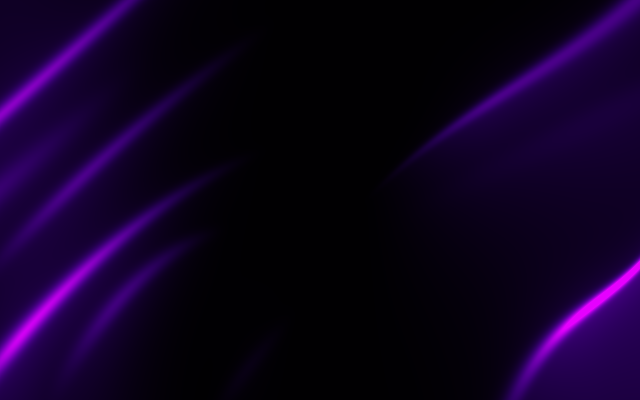
Give the GLSL for this background, as a Shadertoy shader.

```glsl
// Dark silk-like backdrop: glowing violet folds sweep up to the right at both
// sides of a black centre. Each fold is a cubic curve with a soft bright crest
// and a dim sheen below it; their summed light is mapped to a violet ramp.

const int FOLDS = 9;
const float BASE_LIGHT = 0.008;
const float LEFT_AMBIENT = 0.13;
const float RIGHT_AMBIENT = 0.09;
const float HALO_SHARE = 0.22;    // part of the crest light spread as a halo
const float HALO_SCALE = 2.8;     // halo reach in crest widths

// All lengths are in canvas heights. Five folds at left, one faint fold in the
// lower middle, three at right.
const vec2 START[FOLDS] = vec2[](
    vec2(0.0, 0.712), vec2(0.0, 0.53), vec2(0.0, 0.355),
    vec2(0.0, 0.10), vec2(0.167, 0.083), vec2(0.562, 0.01),
    vec2(0.917, 0.504), vec2(1.0, 0.47), vec2(1.281, 0.01));

// Linear, quadratic and cubic terms of each curve
const vec3 BEND[FOLDS] = vec3[](
    vec3(0.89, 0.0, 0.0), vec3(0.86, 0.0, 0.0), vec3(1.05, -0.29, 0.0),
    vec3(1.2, -0.62, 0.0), vec3(1.5, -1.6, 0.0), vec3(1.3, -0.9, 0.0),
    vec3(1.0, -0.95, 0.85), vec3(0.5, 0.0, 0.0), vec3(1.85, -5.1, 8.0));

// Horizontal fade: in from x to y, out from z to w
const vec4 SPAN[FOLDS] = vec4[](
    vec4(-0.2, -0.1, 0.0, 0.9), vec4(-0.2, -0.1, -0.1, 0.4),
    vec4(-0.1, 0.22, 0.22, 0.7), vec4(-0.2, 0.06, 0.06, 0.68),
    vec4(0.1, 0.3, 0.3, 0.58), vec4(0.5, 0.62, 0.62, 0.75),
    vec4(0.9, 1.25, 1.7, 2.0), vec4(0.95, 1.5, 1.7, 2.0),
    vec4(1.15, 1.5, 1.75, 1.8));

// Crest light, width at the start of the span, width at its end
const vec3 CREST[FOLDS] = vec3[](
    vec3(0.58, 0.023, 0.020), vec3(0.26, 0.035, 0.035),
    vec3(0.38, 0.024, 0.018), vec3(0.74, 0.030, 0.014),
    vec3(0.33, 0.028, 0.018), vec3(0.06, 0.025, 0.020),
    vec3(0.38, 0.006, 0.045), vec3(0.04, 0.030, 0.060),
    vec3(0.95, 0.031, 0.003));

// Sheen light and its depth below the crest
const vec2 SHEEN[FOLDS] = vec2[](
    vec2(0.10, 0.08), vec2(0.06, 0.08), vec2(0.10, 0.09),
    vec2(0.14, 0.12), vec2(0.09, 0.10), vec2(0.02, 0.05),
    vec2(0.23, 0.15), vec2(0.07, 0.20), vec2(0.28, 0.40));

float foldLight(vec2 p, int i) {
    // Approximate signed distance, positive above the curve
    float t = p.x - START[i].x;
    vec3 bend = BEND[i];
    float height = START[i].y + t * (bend.x + t * (bend.y + t * bend.z));
    float slope = bend.x + t * (2.0 * bend.y + 3.0 * t * bend.z);
    float d = (p.y - height) / sqrt(1.0 + slope * slope);

    // Strength and width along the fold
    vec4 span = SPAN[i];
    float strength = smoothstep(span.x, span.y, p.x)
                   * (1.0 - smoothstep(span.z, span.w, p.x));
    float along = clamp((p.x - span.x) / (span.w - span.x), 0.0, 1.0);
    float width = mix(CREST[i].y, CREST[i].z, along);

    // Crest profile and one-sided sheen
    float core = exp(-d * d / (width * width));
    float halo = exp(-abs(d) / (HALO_SCALE * width));
    float crest = CREST[i].x * mix(core, halo, HALO_SHARE);
    float below = 1.0 - smoothstep(-width, width, d);
    float sheen = SHEEN[i].x * below * exp(min(d, 0.0) / SHEEN[i].y);
    return strength * (crest + sheen);
}

// Indigo at low light, turning to magenta at full light
vec3 violetRamp(float light) {
    float v = clamp(light, 0.0, 1.0);
    return vec3(v * (0.4 + 0.5 * v * v), 0.0, v);
}

void mainImage(out vec4 fragColor, in vec2 fragCoord) {
    vec2 p = fragCoord / iResolution.y;
    float light = BASE_LIGHT;
    light += LEFT_AMBIENT * (1.0 - smoothstep(0.0, 0.5, p.x));
    light += RIGHT_AMBIENT * smoothstep(1.0, 1.65, p.x)
           * (1.0 - smoothstep(0.6, 1.0, p.y));
    for (int i = 0; i < FOLDS; i++) light += foldLight(p, i);
    fragColor = vec4(violetRamp(light), 1.0);
}
```
